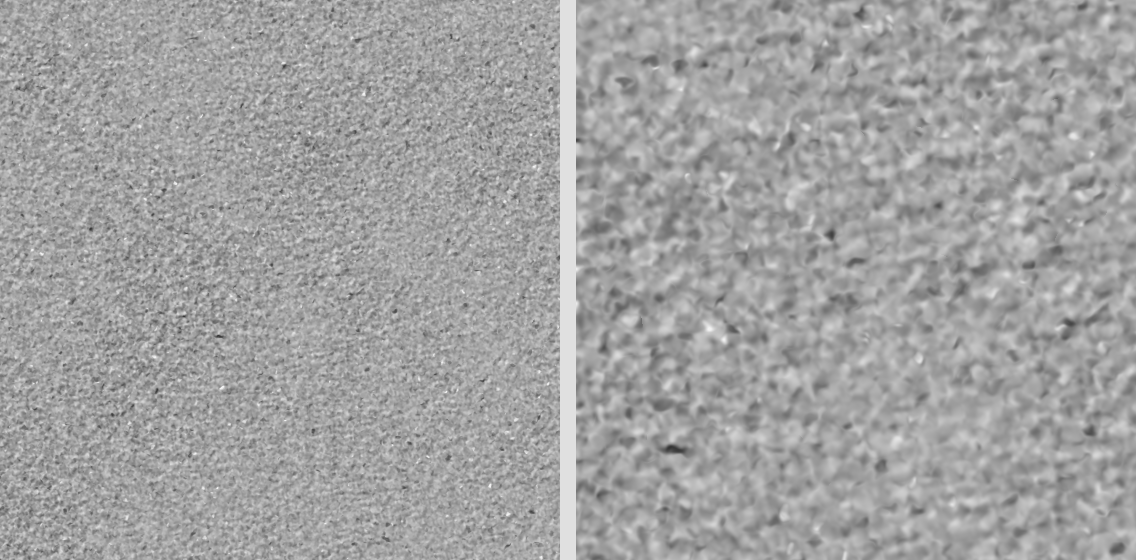
Left, the full canvas; right, a detail of the centre.
Give the GLSL for this texture, as a WebGL 1 fragment shader.

```glsl
precision highp float;

uniform vec2 u_resolution;

// Tones
const float BASE_TONE = 0.643;
const float PATCH_CONTRAST = 0.022;
const float GRAIN_CONTRAST = 0.085;
const float GRIT_CONTRAST = 0.065;
const float RELIEF_CONTRAST = 0.11;
const float CLUMP_CONTRAST = 0.03;
const float FINE_PIT_DEPTH = 0.115;
const float PIT_DEPTH = 0.21;
const float CRACK_DEPTH = 0.28;
const float PEBBLE_GAIN = 0.07;
const float GLINT_GAIN = 0.22;

// Sizes, as features across the canvas
const float PATCH_FREQ = 4.5;
const float GRAIN_FREQ = 205.0;
const float GRIT_FREQ = 290.0;
const float RELIEF_FREQ = 140.0;
const float CLUMP_FREQ = 80.0;
const float WARP_FREQ = 210.0;
const float FINE_PIT_CELLS = 110.0;
const float PIT_CELLS = 52.0;
const float CRACK_CELLS = 14.0;
const float PEBBLE_CELLS = 50.0;
const float GLINT_CELLS = 84.0;

const vec2 LIGHT_STEP = vec2(-0.0018, 0.0030);
const float EDGE_WIDTH = 0.0034;
const float WARP_AMOUNT = 0.0022;
const float SLANT = 0.55;
const mat2 TURN = mat2(0.8, 0.6, -0.6, 0.8);

float hash(vec2 p) {
    return fract(sin(dot(p, vec2(127.1, 311.7))) * 43758.5453);
}

// Smooth value noise from -1 to 1
float noise(vec2 p) {
    vec2 cell = floor(p);
    vec2 f = fract(p);
    f = f * f * (3.0 - 2.0 * f);
    float low = mix(hash(cell), hash(cell + vec2(1.0, 0.0)), f.x);
    float high = mix(hash(cell + vec2(0.0, 1.0)), hash(cell + vec2(1.0, 1.0)), f.x);
    return 2.0 * mix(low, high, f.y) - 1.0;
}

float fbm(vec2 p) {
    float sum = 0.0;
    float gain = 0.55;
    for (int i = 0; i < 4; i++) {
        sum += gain * noise(p);
        p = TURN * p * 2.1 + 17.3;
        gain *= 0.55;
    }
    return sum;
}

// Scattered slanted ellipses; radii are in cell widths
float specks(vec2 p, float cells, float density, vec2 radii, float stretch, float seed) {
    vec2 q = p * cells;
    vec2 home = floor(q);
    float edge = max(EDGE_WIDTH, 1.0 / u_resolution.y) * cells;
    float cover = 0.0;
    for (int j = -1; j <= 1; j++) {
        for (int i = -1; i <= 1; i++) {
            vec2 cell = home + vec2(float(i), float(j));
            vec2 key = cell + seed;
            vec2 d = q - cell - vec2(hash(key + 3.7), hash(key + 8.2));
            float angle = SLANT + 1.6 * (hash(key + 5.1) - 0.5);
            float c = cos(angle);
            float s = sin(angle);
            d = vec2(c * d.x + s * d.y, c * d.y - s * d.x);
            float size = hash(key + 11.9);
            float radius = mix(radii.x, radii.y, size * size);
            float dist = length(d * vec2(1.0 / stretch, 1.0)) - radius;
            float strength = step(hash(key), density) * mix(0.6, 1.2, hash(key + 19.3));
            cover = max(cover, strength * (1.0 - smoothstep(-0.5 * edge, 0.5 * edge, dist)));
        }
    }
    return cover;
}

void main() {
    vec2 p = gl_FragCoord.xy / u_resolution.y;

    // Broad patches gather the pits and roughen the surface
    float patches = fbm(TURN * p * PATCH_FREQ + 4.0);
    float roughness = clamp(1.0 - 0.35 * patches, 0.7, 1.3);

    // Ragged outlines for grain and specks
    vec2 warp = vec2(noise(p * WARP_FREQ + 9.0), noise(p * WARP_FREQ + 73.0));
    vec2 w = p + WARP_AMOUNT * warp;

    // Sandy grain with side lighting
    vec2 r = TURN * (p + 0.5 * WARP_AMOUNT * warp);
    float grain = noise(r * GRAIN_FREQ + 31.0);
    float grit = noise(TURN * r * GRIT_FREQ + 93.0);
    float relief = noise(r * RELIEF_FREQ) - noise((r + TURN * LIGHT_STEP) * RELIEF_FREQ);
    float clumps = noise(TURN * r * CLUMP_FREQ + 57.0);
    float tone = BASE_TONE + PATCH_CONTRAST * patches;
    tone += roughness * (GRAIN_CONTRAST * grain + GRIT_CONTRAST * grit
        + RELIEF_CONTRAST * relief + CLUMP_CONTRAST * clumps);

    // Pale pebbles, dark pits, short cracks and bright glints
    float crowd = roughness * roughness;
    tone += PEBBLE_GAIN * specks(w, PEBBLE_CELLS, 0.12, vec2(0.10, 0.24), 1.3, 12.0);
    tone -= FINE_PIT_DEPTH * specks(w, FINE_PIT_CELLS, 0.26 * crowd, vec2(0.15, 0.34), 1.5, 41.0);
    tone -= PIT_DEPTH * specks(w, PIT_CELLS, 0.18 * crowd, vec2(0.09, 0.20), 1.45, 83.0);
    tone -= CRACK_DEPTH * specks(w, CRACK_CELLS, 0.09, vec2(0.03, 0.042), 2.8, 127.0);
    tone += GLINT_GAIN * specks(w, GLINT_CELLS, 0.08, vec2(0.10, 0.24), 1.2, 169.0);

    gl_FragColor = vec4(vec3(clamp(tone, 0.2, 0.95)), 1.0);
}
```
